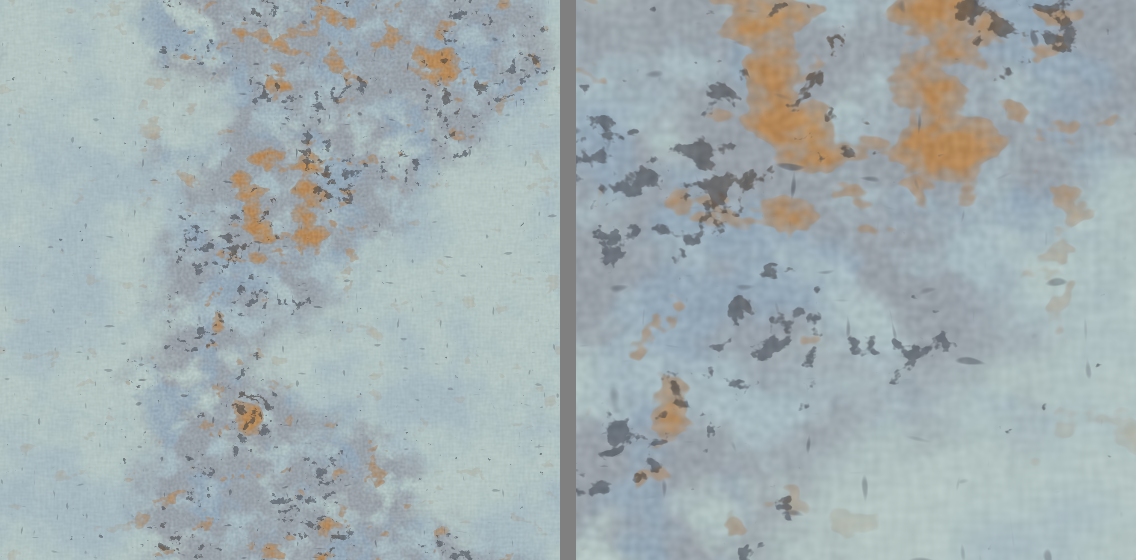
Left: the whole. Right: its middle third, enlarged.
Reproduce this texture procedurally as a WebGL 1 fragment shader.

```glsl
precision highp float;
// Weathered pale plaster with a ragged mauve and rust stain, dark pitting and fine weave.
// A periodic stain mask steers layers of warped, thresholded gradient noise;
// every noise lattice wraps on a whole number of cells, so the surface tiles.

uniform vec2 u_resolution;

const vec3 PALE = vec3(0.705, 0.772, 0.762);
const vec3 PALE_BLUE = vec3(0.650, 0.725, 0.755);
const vec3 MAUVE_GREY = vec3(0.590, 0.615, 0.645);
const vec3 STEEL_BLUE = vec3(0.570, 0.645, 0.710);
const vec3 TAN = vec3(0.640, 0.570, 0.500);
const vec3 ORANGE = vec3(0.730, 0.505, 0.270);
const vec3 SLATE = vec3(0.350, 0.375, 0.410);
const vec3 UMBER = vec3(0.350, 0.290, 0.230);

const float TAU = 6.2831853;
const float STAIN_WIDTH = 0.23;     // mean half width of the stain
const float STAIN_SWELL = 0.10;     // how much that width varies
const float STAIN_SWAY = 0.10;      // sideways swing of its axis
const float STAIN_RAGGED = 0.17;    // roughness of its outline
const float WARP = 0.007;           // brushy distortion of the small marks
const float PIT_RARE = 0.74;        // pit threshold on clean plaster
const float PIT_DENSE = 0.06;       // pit threshold in dense clusters
const float PIT_OPACITY = 0.72;
const float WEAVE_STRENGTH = 0.024;
const float GRAIN_STRENGTH = 0.035;

float hash(vec2 p) {
  vec3 q = fract(p.xyx * vec3(0.1031, 0.1030, 0.0973));
  q += dot(q, q.yzx + 33.33);
  return fract((q.x + q.y) * q.z);
}

// Dot product of a lattice gradient with the offset from its corner.
float corner(vec2 cell, vec2 offset, vec2 period, float seed) {
  float angle = TAU * hash(mod(cell + 0.5, period) + seed * 37.0);
  return dot(vec2(cos(angle), sin(angle)), offset);
}

// Gradient noise with period.x by period.y cells across the tile.
float noise(vec2 uv, vec2 period, float seed) {
  vec2 p = uv * period;
  vec2 cell = floor(p);
  vec2 f = p - cell;
  vec2 s = f * f * f * (f * (f * 6.0 - 15.0) + 10.0);
  vec2 e = vec2(1.0, 0.0);
  float low = mix(corner(cell, f, period, seed),
                  corner(cell + e, f - e, period, seed), s.x);
  float high = mix(corner(cell + e.yx, f - e.yx, period, seed),
                   corner(cell + 1.0, f - 1.0, period, seed), s.x);
  return mix(low, high, s.y);
}

float fbm(vec2 uv, vec2 period, float seed) {
  float sum = 0.0;
  float amplitude = 1.0;
  for (int i = 0; i < 4; i++) {
    sum += amplitude * noise(uv, period, seed + float(i));
    period *= 2.0;
    amplitude *= 0.55;
  }
  return sum;
}

// Signed depth inside the stain: a swaying, swelling upright band.
float stainDepth(vec2 uv) {
  float down = 1.0 - uv.y;
  float axis = 0.51 + STAIN_SWAY * cos(TAU * (down - 0.13));
  float halfWidth = STAIN_WIDTH + STAIN_SWELL * cos(TAU * (down - 0.08));
  float across = abs(fract(uv.x - axis + 0.5) - 0.5);
  return halfWidth - across + STAIN_RAGGED * fbm(uv, vec2(4.0), 1.0)
    + 0.05 * fbm(uv, vec2(19.0), 6.0);
}

void main() {
  vec2 uv = gl_FragCoord.xy / u_resolution;
  vec2 brushed = uv + WARP * vec2(noise(uv, vec2(23.0), 11.0), noise(uv, vec2(23.0), 12.0));
  float depth = stainDepth(uv);
  float stain = smoothstep(-0.07, 0.09, depth);

  // Clean plaster with cool clouds.
  float cloud = fbm(uv, vec2(5.0), 15.0);
  vec3 color = mix(PALE, PALE_BLUE, smoothstep(-0.25, 0.5, cloud + 0.25 * stain));

  // Mottled mauve wash with blue patches.
  float mottle = fbm(brushed, vec2(15.0, 17.0), 20.0);
  vec3 wash = mix(MAUVE_GREY, STEEL_BLUE, smoothstep(0.0, 0.4, fbm(brushed, vec2(9.0), 25.0)));
  color = mix(color, wash, stain * smoothstep(-0.55, 0.2, mottle) * 0.9);

  // Rust flakes, broad in the heart of the stain and rare elsewhere.
  float heart = smoothstep(0.02, 0.2, depth)
    * smoothstep(-0.15, 0.3, fbm(uv, vec2(4.0), 30.0));
  float flake = fbm(brushed, vec2(17.0, 23.0), 35.0) + 0.55 * heart - 0.42;
  float rust = smoothstep(0.0, 0.11, flake) * (0.25 + 0.75 * stain);
  vec3 rustColor = mix(TAN, ORANGE, smoothstep(0.08, 0.55, flake));
  color = mix(color, rustColor, rust * 0.8);

  // Dark pits gathered in clusters.
  float cluster = smoothstep(-0.3, 0.5, fbm(uv, vec2(8.0), 40.0)) * (0.25 + 0.75 * stain);
  float threshold = mix(PIT_RARE, PIT_DENSE, cluster);
  float pit = smoothstep(threshold, threshold + 0.2, fbm(brushed, vec2(52.0, 60.0), 45.0));
  vec3 pitColor = mix(SLATE, UMBER, max(heart * 0.7, rust * 0.6));
  color = mix(color, pitColor, pit * PIT_OPACITY);

  // Sparse dashes lying along both weave directions.
  float dash = max(noise(brushed, vec2(38.0, 110.0), 50.0), noise(brushed, vec2(120.0, 46.0), 51.0));
  color = mix(color, SLATE, smoothstep(0.46, 0.6, dash) * (0.35 + 0.25 * stain));

  // Cloth-like weave and fine grain.
  float weave = noise(uv, vec2(48.0, 210.0), 55.0) + noise(uv, vec2(210.0, 48.0), 56.0);
  float grain = noise(uv, vec2(190.0), 57.0);
  color += WEAVE_STRENGTH * weave + GRAIN_STRENGTH * grain * (0.5 + stain);
  gl_FragColor = vec4(clamp(color, 0.0, 1.0), 1.0);
}
```
